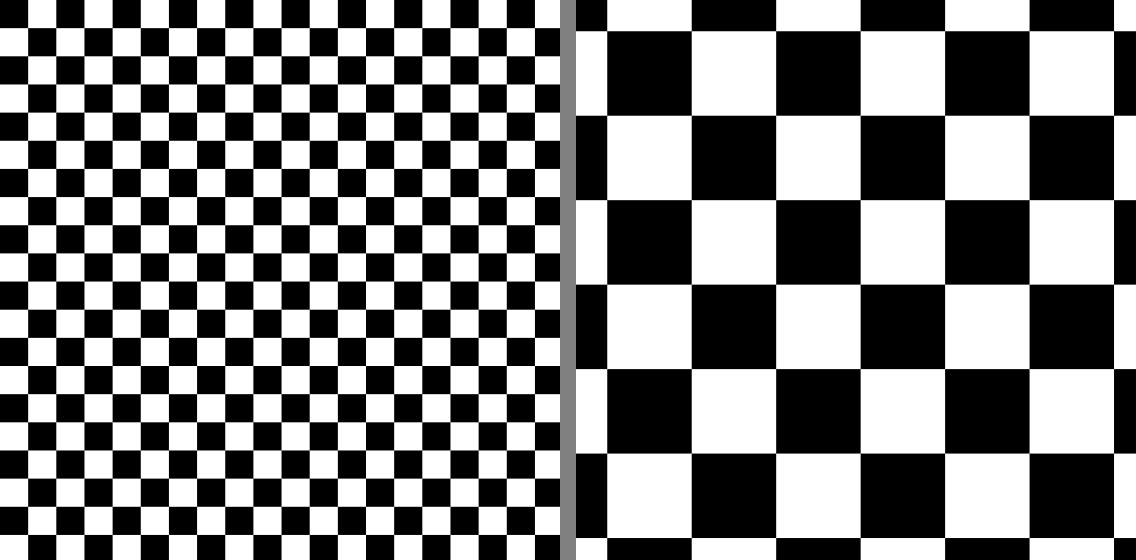
Left: the whole. Right: its middle third, enlarged.
This pattern is drawn by a WebGL 1 fragment shader. Its source:

```glsl
precision highp float;

// Black and white checkerboard, anchored at the top left corner and cropped at the far edges.

uniform vec2 u_resolution;

const float CELLS_PER_SIDE = 19.89;
const float EDGE_PIXELS = 1.0;
const vec3 DARK = vec3(0.0);
const vec3 LIGHT = vec3(1.0);

// Signed distance to the nearest cell edge per axis: positive in even cells, negative in odd ones.
vec2 cellEdgeDistance(vec2 p) {
  return 0.5 - abs(mod(p + 0.5, 2.0) - 1.0);
}

// Checker parity from -1 to 1, averaged over a square footprint of the given width.
float smoothChecker(vec2 p, float width) {
  vec2 wave = clamp(2.0 * cellEdgeDistance(p) / width, -1.0, 1.0);
  return wave.x * wave.y;
}

void main() {
  // Cell coordinates, counted right and down from the top left corner.
  float cellsPerPixel = CELLS_PER_SIDE / min(u_resolution.x, u_resolution.y);
  vec2 fromTopLeft = vec2(gl_FragCoord.x, u_resolution.y - gl_FragCoord.y);
  vec2 cell = fromTopLeft * cellsPerPixel;

  // Even parity is dark, so the corner cell is dark.
  float parity = smoothChecker(cell, EDGE_PIXELS * cellsPerPixel);
  gl_FragColor = vec4(mix(LIGHT, DARK, 0.5 + 0.5 * parity), 1.0);
}
```
